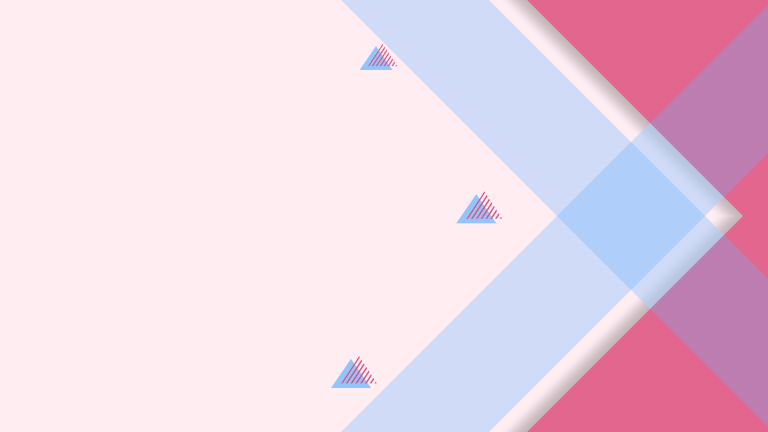
A WebGL 2 fragment shader for this background:

```glsl
#version 300 es
precision highp float;
// Pale backdrop with a chevron cut-out, crossing diagonal bands and small hatched triangles.

#define TIP_X 1.7200        // point of the pale chevron
#define BAND_START 1.2894   // left corner of the crossed bands
#define BAND_END 1.6319     // right corner of the crossed bands
#define SHADOW_WIDTH 0.066
#define SHADOW_DEPTH 0.23
#define TRIANGLE_SIZE vec2(0.0463, 0.0676)
#define HATCH_SIZE vec2(0.0417, 0.0634)
#define HATCH_OFFSET vec2(0.0185, 0.0105)
#define HATCH_PITCH 0.0111
#define HATCH_FILL 0.36

uniform vec2 u_resolution;
out vec4 fragColor;

const vec3 CREAM = vec3(1.00, 0.93, 0.95);
const vec3 ROSE = vec3(0.89, 0.40, 0.56);
const vec3 MAUVE = vec3(0.74, 0.49, 0.69);
const vec3 SKY = vec3(0.685, 0.81, 0.98);
const vec3 AZURE = vec3(0.58, 0.77, 0.99);
const vec3 CRIMSON = vec3(0.85, 0.33, 0.49);

// Base centre (xy) and scale (z) of each small triangle.
const vec3 MARKS[3] = vec3[3](
    vec3(0.8704, 0.8380, 0.82),
    vec3(1.1025, 0.4831, 1.0),
    vec3(0.8125, 0.1019, 1.0));

// Antialiased coverage of a signed distance, negative inside.
float cover(float d) {
    return clamp(0.5 - d * u_resolution.y, 0.0, 1.0);
}

// Upright triangle on a base at y = 0; size is half width and height.
float triangle(vec2 p, vec2 size) {
    float side = (abs(p.x) * size.y + p.y * size.x - size.x * size.y) / length(size);
    return max(-p.y, side);
}

// Diagonal band along one rotated axis.
float band(float axis) {
    return cover(max(BAND_START - axis, axis - BAND_END) * sqrt(0.5));
}

// Lines parallel to the left side of the hatched triangle.
float hatch(vec2 p, vec2 size) {
    float across = p.x + size.x - p.y * size.x / size.y;
    float slant = size.y / length(size);
    float pitch = HATCH_PITCH * size.x / HATCH_SIZE.x;
    float halfWidth = 0.5 * HATCH_FILL * pitch;
    float d = abs(mod(across, pitch) - halfWidth);
    d = min(d, pitch - d) - halfWidth;
    return cover(d * slant);
}

void main() {
    vec2 p = gl_FragCoord.xy / u_resolution.y;
    float rise = p.y - 0.5;
    float chevron = p.x + abs(rise) - TIP_X;

    // Pale sheet with a soft shadow along its slanted edges
    float shade = 1.0 - smoothstep(0.0, SHADOW_WIDTH, -chevron);
    vec3 sheet = CREAM * (1.0 - SHADOW_DEPTH * shade);

    // Two translucent bands, solid where they cross
    float falling = band(p.x + rise);
    float rising = band(p.x - rise);
    float either = max(falling, rising);
    sheet = mix(sheet, SKY, 0.6 * either);
    sheet = mix(sheet, SKY, falling * rising);

    // Rose corners outside the chevron
    vec3 corner = mix(ROSE, MAUVE, either);
    vec3 color = mix(corner, sheet, cover(chevron * sqrt(0.5)));

    // Small triangles with hatched companions
    for (int i = 0; i < 3; i++) {
        float scale = MARKS[i].z;
        vec2 q = p - MARKS[i].xy;
        color = mix(color, AZURE, cover(triangle(q, TRIANGLE_SIZE * scale)));
        q -= HATCH_OFFSET * scale;
        vec2 size = HATCH_SIZE * scale;
        float lines = hatch(q, size) * cover(triangle(q, size));
        color = mix(color, CRIMSON, lines);
    }

    fragColor = vec4(color, 1.0);
}
```
